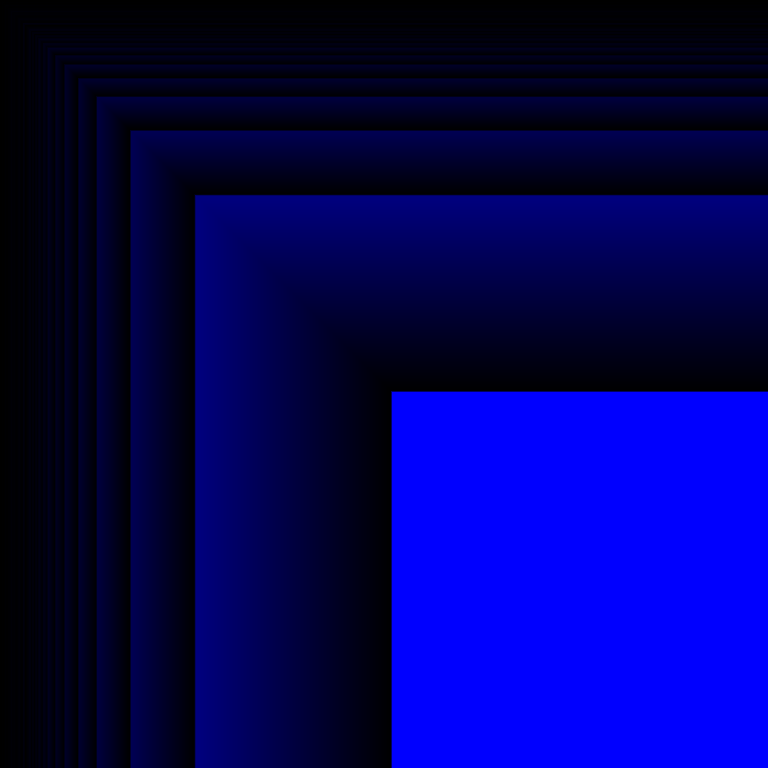
Reproduce this background procedurally as a Shadertoy shader.

```glsl
#define CELLS 500.0
#define LEVELS 255.0
#define BLUE vec3(0.0, 0.0, 1.0)

// Brightness of a nested band: remainder of LEVELS over the cell number
float bandLevel(float cell) {
    float divisor = max(cell, 0.0) + 1.0;
    float quotient = floor((LEVELS + 0.5) / divisor);
    return (LEVELS - divisor * quotient) / LEVELS;
}

void mainImage(out vec4 fragColor, in vec2 fragCoord) {
    vec2 uv = fragCoord / iResolution.xy;

    // Distance from the nearer of the left and top edges, in cells
    float depth = min(uv.x, 1.0 - uv.y) * CELLS - 0.5;
    float cell = floor(depth);

    // Blend neighbouring cells to soften the steps
    float level = mix(bandLevel(cell), bandLevel(cell + 1.0), depth - cell);

    fragColor = vec4(BLUE * level, 1.0);
}
```
